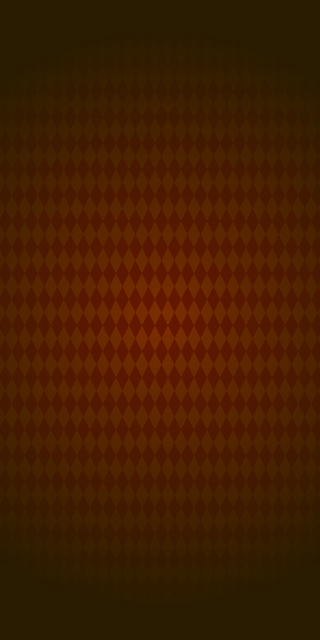
A Shadertoy shader for this pattern:

```glsl
// Harlequin diamonds in dark red and amber, lit by a soft round central glow.

const float CELLS = 24.576;              // diamonds across, and down, the canvas
const vec2 PHASE = vec2(0.40, 0.50);     // diamond centre inside a cell, from top left
const float GLOW_RADIUS = 0.91;          // in canvas widths
const float GLOW_EASE = 1.3;
const float CORE_RADIUS = 0.17;          // in canvas widths
const vec3 SHADOW = vec3(0.160, 0.108, 0.0);
const vec3 RED = vec3(0.385, 0.088, 0.0);
const vec3 AMBER = vec3(0.430, 0.168, 0.0);
const vec3 CORE = vec3(0.050, 0.008, 0.0);

// Coverage of the red diamonds, whose tips touch their neighbours
float diamonds(vec2 uv) {
    vec2 grid = vec2(uv.x, 1.0 - uv.y) * CELLS;
    vec2 cell = abs(fract(grid - PHASE + 0.5) - 0.5);
    float edge = cell.x + cell.y - 0.5;
    float blur = 0.6 * length(CELLS / iResolution.xy);
    return 1.0 - smoothstep(-blur, blur, edge);
}

void mainImage(out vec4 fragColor, in vec2 fragCoord) {
    vec2 uv = fragCoord / iResolution.xy;
    vec2 fromCentre = (uv - 0.5) * vec2(1.0, iResolution.y / iResolution.x);
    float radius = length(fromCentre);

    // Round glow fading into the shadow
    float glow = 1.0 - pow(min(radius / GLOW_RADIUS, 1.0), GLOW_EASE);
    float core = exp(-radius * radius / (CORE_RADIUS * CORE_RADIUS));

    // Two-tone tiling; the amber tiles catch more of the core
    float red = diamonds(uv);
    vec3 color = mix(SHADOW, mix(AMBER, RED, red), glow);
    color += CORE * core * mix(1.0, 0.2, red);

    fragColor = vec4(color, 1.0);
}
```
